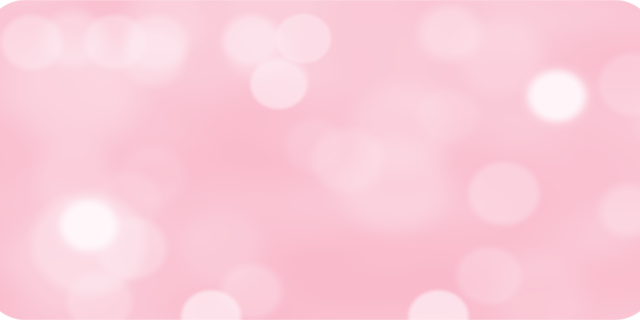
This background is drawn by a Shadertoy shader. Its source:

```glsl
const vec3 DEEP_PINK = vec3(0.978, 0.732, 0.798);
const vec3 SOFT_PINK = vec3(0.982, 0.808, 0.858);
const vec3 PALE_PINK = vec3(0.994, 0.930, 0.955);
const vec3 GLARE = vec3(1.0, 0.975, 0.988);
const vec2 SPREAD_STEP = vec2(0.7549, 0.5698);

vec2 hash2(vec2 p) {
    vec3 q = fract(p.xyx * vec3(0.1031, 0.1030, 0.0973));
    q += dot(q, q.yzx + 33.33);
    return fract((q.xx + q.yz) * q.zy);
}

float cornerSlope(vec2 cell, vec2 corner, vec2 local) {
    vec2 gradient = hash2(cell + corner + 40.0) * 2.0 - 1.0;
    return dot(gradient, local - corner);
}

float gradientNoise(vec2 p) {
    vec2 cell = floor(p), f = fract(p);
    vec2 u = f * f * f * (f * (f * 6.0 - 15.0) + 10.0);
    float low = mix(cornerSlope(cell, vec2(0, 0), f), cornerSlope(cell, vec2(1, 0), f), u.x);
    float high = mix(cornerSlope(cell, vec2(0, 1), f), cornerSlope(cell, vec2(1, 1), f), u.x);
    return mix(low, high, u.y);
}

// Slightly wide disc with a blurred edge
float disc(vec2 p, vec2 center, float radius, float blur) {
    float d = length((p - center) * vec2(0.92, 1.04));
    return 1.0 - smoothstep(radius - blur, radius + blur, d);
}

// Evenly spread positions, loosened by a random offset
vec2 scatter(float index, vec2 start, float jitter, float aspect) {
    vec2 offset = (hash2(vec2(index, 7.0) + start * 90.0) - 0.5) * jitter;
    return (fract(start + index * SPREAD_STEP) + offset) * vec2(aspect, 1.0);
}

float roundedBox(vec2 p, vec2 halfSize, float radius) {
    vec2 q = abs(p) - halfSize + radius;
    return length(max(q, 0.0)) + min(max(q.x, q.y), 0.0) - radius;
}

// Broad drifting tint, stretched sideways
vec3 backdrop(vec2 p) {
    float drift = gradientNoise(p * vec2(1.7, 3.0) + 3.0)
                + 0.5 * gradientNoise(p * vec2(3.4, 7.0) + 11.0);
    float light = 0.5 + 0.9 * drift + 0.4 * (p.y - 0.5);
    return mix(DEEP_PINK, SOFT_PINK, clamp(light, 0.0, 1.0));
}

vec3 addGlows(vec3 color, vec2 p, float aspect) {
    for (float i = 0.0; i < 9.0; i++) {
        vec2 rnd = hash2(vec2(i, 21.0));
        float radius = mix(0.11, 0.18, rnd.x);
        float glow = disc(p, scatter(i, vec2(0.05, 0.22), 0.15, aspect), radius, radius * 0.4);
        color = mix(color, PALE_PINK, glow * mix(0.1, 0.3, rnd.y));
    }
    return color;
}

vec3 addDiscs(vec3 color, vec2 p, float aspect) {
    for (float i = 0.0; i < 18.0; i++) {
        vec2 rnd = hash2(vec2(i, 53.0));
        float blur = mix(0.008, 0.03, hash2(vec2(i, 87.0)).x);
        float cover = disc(p, scatter(i, vec2(0.43, 0.61), 0.2, aspect), mix(0.08, 0.105, rnd.x), blur);
        color = mix(color, PALE_PINK, cover * mix(0.12, 0.42, rnd.y));
    }
    return color;
}

// Overlapping row of lights near the upper left
vec3 addChain(vec3 color, vec2 p) {
    for (float i = 0.0; i < 4.0; i++) {
        vec2 rnd = hash2(vec2(i, 131.0));
        vec2 center = vec2(0.1 + 0.13 * i, 0.875 + 0.02 * (rnd.x - 0.5));
        color = mix(color, PALE_PINK, 0.44 * disc(p, center, 0.088, mix(0.01, 0.03, rnd.y)));
    }
    return color;
}

// Ring of lights around a hub
vec3 addTrio(vec3 color, vec2 p, vec2 hub) {
    for (float i = 0.0; i < 3.0; i++) {
        float angle = 0.55 + 2.094 * i;
        vec2 center = hub + 0.095 * vec2(cos(angle), sin(angle));
        color = mix(color, PALE_PINK, 0.5 * disc(p, center, 0.08, 0.008 + 0.012 * mod(i, 2.0)));
    }
    return color;
}

// Strong lights cut by the lower edge, then the two brightest spots
vec3 addHighlights(vec3 color, vec2 p, float aspect) {
    for (float i = 0.0; i < 2.0; i++) {
        vec2 low = vec2(0.33 + 0.355 * i, 0.01) * vec2(aspect, 1.0);
        color = mix(color, PALE_PINK, 0.75 * disc(p, low, 0.086, 0.01));

        vec2 center = vec2(0.139 + 0.731 * i, 0.295 + 0.405 * i) * vec2(aspect, 1.0);
        color = mix(color, PALE_PINK, 0.4 * (1.0 - i) * disc(p, center - vec2(0.0, 0.055), 0.165, 0.025));
        color = mix(color, PALE_PINK, 0.35 * disc(p, center, 0.095, 0.025));
        color = mix(color, GLARE, 0.9 * disc(p, center, 0.08, 0.02));
    }
    return color;
}

void mainImage(out vec4 fragColor, in vec2 fragCoord) {
    float aspect = iResolution.x / iResolution.y;
    vec2 p = fragCoord / iResolution.y;

    vec3 color = addGlows(backdrop(p), p, aspect);
    color = addDiscs(color, p, aspect);
    color = addTrio(addChain(color, p), p, vec2(0.867, 0.83));
    color = addHighlights(color, p, aspect);

    // White outside the rounded panel
    vec2 halfSize = vec2(0.5 * aspect + 0.05, 0.5);
    float edge = roundedBox(p - vec2(0.5 * aspect, 0.5), halfSize, 0.13);
    float pixel = 1.0 / iResolution.y;
    color = mix(color, vec3(1.0), smoothstep(-pixel, pixel, edge));

    fragColor = vec4(color, 1.0);
}
```
